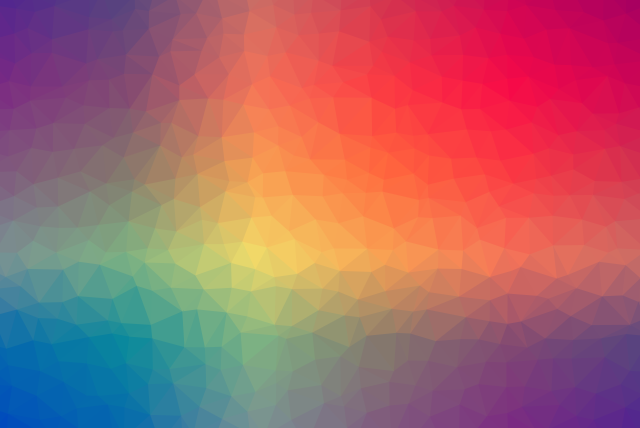
Reproduce this background procedurally as a WebGL 2 fragment shader.

```glsl
#version 300 es
precision highp float;
// Low-poly mesh of flat triangles, tinted by two crossed spectral gradients.

uniform vec2 u_resolution;
out vec4 fragColor;

const float ROWS = 18.2;     // mesh cells over the canvas height
const float JITTER = 0.74;   // spread of each vertex, in cells (below 1)
const int STOPS = 6;
const vec3 SPECTRUM[STOPS] = vec3[STOPS](
    vec3(0.65, 0.00, 0.38),  // magenta
    vec3(0.97, 0.04, 0.28),  // red
    vec3(1.00, 0.41, 0.24),  // orange
    vec3(0.95, 0.86, 0.41),  // yellow
    vec3(0.04, 0.54, 0.61),  // teal
    vec3(0.00, 0.29, 0.74)); // blue

// Integer hash of a lattice point, giving two values in 0..1.
vec2 hash2(ivec2 cell) {
    uvec2 q = uvec2(cell + 4096) * uvec2(1597u, 3511u);
    uint n = (q.x ^ q.y) * 265443u;
    n = (n ^ (n >> 15)) * 739563u;
    n ^= n >> 13;
    uint m = n * 48271u;
    m ^= m >> 16;
    return vec2(n & 65535u, m & 65535u) / 65535.0;
}

float cross2(vec2 a, vec2 b) { return a.x * b.y - a.y * b.x; }

vec2 meshVertex(ivec2 cell) {
    return vec2(cell) + 0.5 + JITTER * (hash2(cell) - 0.5);
}

vec3 spectrum(float t) {
    float s = clamp(t, 0.0, 1.0) * float(STOPS - 1);
    int i = min(int(s), STOPS - 2);
    return mix(SPECTRUM[i], SPECTRUM[i + 1], s - float(i));
}

// Even blend of a horizontal and a vertical run through the spectrum.
vec3 crossedGradient(vec2 uv) {
    return 0.5 * (spectrum(1.0 - uv.x) + spectrum(uv.y));
}

// Signed distance to the line a-b, positive on the inner side.
float edgeDistance(vec2 p, vec2 a, vec2 b) {
    return cross2(b - a, p - a) / length(b - a);
}

// Adds one flat triangle: rgb is weighted colour, a is coverage.
void addTriangle(inout vec4 sum, vec2 p, vec2 a, vec2 b, vec2 c,
                 vec2 extent, float pixel) {
    float d = min(edgeDistance(p, a, b),
              min(edgeDistance(p, b, c), edgeDistance(p, c, a)));
    float coverage = clamp(0.5 + d / pixel, 0.0, 1.0);
    vec2 middle = (a + b + c) / 3.0;
    sum += coverage * vec4(crossedGradient(middle / extent), 1.0);
}

// True when the angles at a and c exceed a half turn together (Delaunay flip).
bool splitsAtAC(vec2 a, vec2 b, vec2 c, vec2 d) {
    vec2 ab = b - a, ad = d - a, cd = d - c, cb = b - c;
    return cross2(ab, ad) * dot(cd, cb) + dot(ab, ad) * cross2(cd, cb) < 0.0;
}

void main() {
    // Mesh space: square cells, y running down from the top edge.
    float pixel = ROWS / u_resolution.y;
    vec2 extent = u_resolution * pixel;
    vec2 p = gl_FragCoord.xy * pixel;
    p.y = extent.y - p.y;
    ivec2 home = ivec2(floor(p - 0.5));

    // Jittered quads can reach into neighbouring cells.
    vec4 sum = vec4(0.0);
    for (int j = -1; j <= 1; j++) {
        for (int i = -1; i <= 1; i++) {
            ivec2 cell = home + ivec2(i, j);
            vec2 a = meshVertex(cell);
            vec2 b = meshVertex(cell + ivec2(1, 0));
            vec2 c = meshVertex(cell + ivec2(1, 1));
            vec2 d = meshVertex(cell + ivec2(0, 1));
            if (splitsAtAC(a, b, c, d)) {
                addTriangle(sum, p, a, b, c, extent, pixel);
                addTriangle(sum, p, a, c, d, extent, pixel);
            } else {
                addTriangle(sum, p, a, b, d, extent, pixel);
                addTriangle(sum, p, b, c, d, extent, pixel);
            }
        }
    }
    vec3 color = sum.a > 0.001 ? sum.rgb / sum.a : crossedGradient(p / extent);
    fragColor = vec4(color, 1.0);
}
```
